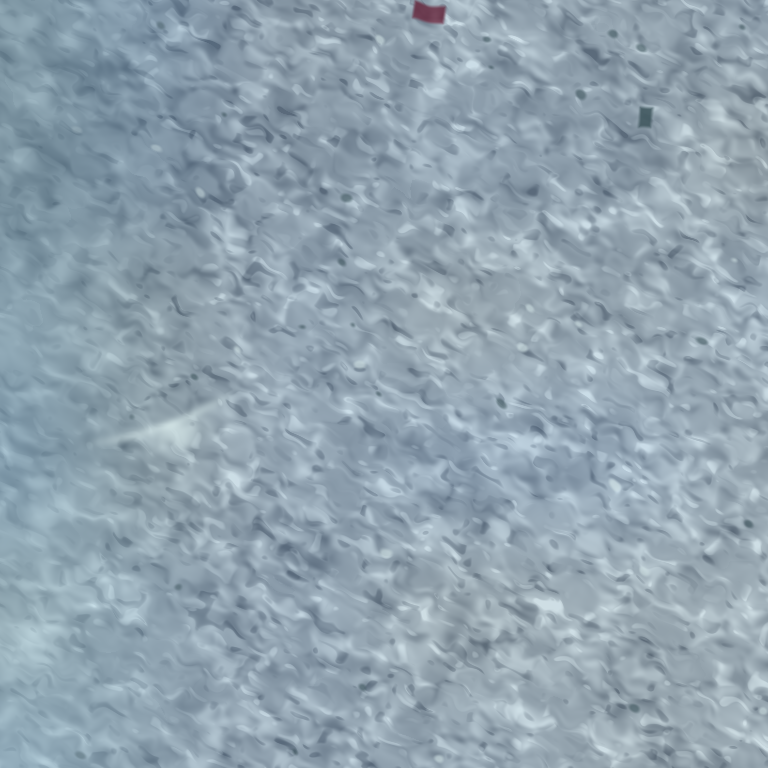
Write a WebGL 1 fragment shader that draws this texture.

```glsl
precision highp float;
uniform vec2 u_resolution;

// Palette
const vec3 SLATE = vec3(0.465, 0.530, 0.588);
const vec3 FROST = vec3(0.712, 0.780, 0.822);
const vec3 WARM_TINT = vec3(0.030, 0.012, -0.022);
const vec3 TEAL_TINT = vec3(-0.035, 0.008, 0.006);
const vec3 RED_CHIP = vec3(0.45, 0.25, 0.33);
const vec3 GREEN_CHIP = vec3(0.25, 0.34, 0.37);
const vec3 PALE = vec3(0.80, 0.87, 0.88);

// Grain layout, in cells per canvas height
const vec2 GRAIN_AXIS = vec2(0.87, -0.49);
const vec2 CLUMP_FREQ = vec2(36.0, 58.0);
const vec2 GRAIN_FREQ = vec2(66.0, 120.0);
const vec2 FLECK_FREQ = vec2(60.0, 125.0);
const float PLATE_FREQ = 19.0;
const float SPECK_FREQ = 17.0;

// Contrast of each layer
const float BASE_TONE = 0.47;
const float BROAD_GAIN = 0.35;
const float MOTTLE_GAIN = 0.42;
const float CLUMP_GAIN = 0.68;
const float GRAIN_GAIN = 0.68;
const float DARK_FLECK = 0.48;
const float LIGHT_FLECK = 0.40;
const float PLATE_TONE = 0.31;
const float PLATE_COVER = 0.75;

float hash(vec2 p) {
  vec3 q = fract(p.xyx * vec3(0.1031, 0.1030, 0.0973));
  q += dot(q, q.yzx + 33.33);
  return fract((q.x + q.y) * q.z);
}

vec2 hash2(vec2 p) {
  return vec2(hash(p + 17.3), hash(p + 71.9));
}

float noise(vec2 p) {
  vec2 i = floor(p), f = fract(p);
  f = f * f * (3.0 - 2.0 * f);
  return mix(mix(hash(i), hash(i + vec2(1, 0)), f.x),
             mix(hash(i + vec2(0, 1)), hash(i + vec2(1, 1)), f.x), f.y);
}

// Noise centred on zero
float wave(vec2 p) { return noise(p + 40.0) - 0.5; }

vec2 turn(vec2 p, vec2 axis) {
  return vec2(dot(p, axis), dot(p, vec2(-axis.y, axis.x)));
}

// Scattered blobs: x is coverage, y is a random shade
vec2 blobs(vec2 p, float density, float minSize, float maxSize, float blur) {
  vec2 cell = floor(p), result = vec2(0.0);
  for (int y = -1; y <= 1; y++) {
    for (int x = -1; x <= 1; x++) {
      vec2 id = cell + vec2(x, y);
      vec2 d = turn(p - id - hash2(id), GRAIN_AXIS) * vec2(0.85, 1.2);
      float size = mix(minSize, maxSize, hash(id + 5.7));
      float cover = 1.0 - smoothstep(size - blur, size + blur, length(d));
      cover *= step(hash(id + 31.1), density);
      if (cover > result.x) result = vec2(cover, hash(id + 53.7));
    }
  }
  return result;
}

float chip(vec2 p, vec2 center, vec2 halfSize, vec2 axis) {
  vec2 d = abs(turn(p - center, axis)) - halfSize;
  float dist = length(max(d, 0.0)) + min(max(d.x, d.y), 0.0);
  return 1.0 - smoothstep(-0.002, 0.004, dist);
}

void main() {
  vec2 p = gl_FragCoord.xy / u_resolution.y;
  vec2 bend = vec2(wave(p * 50.0), wave(p * 50.0 + 90.0));
  vec2 g = turn(p + bend * 0.013, GRAIN_AXIS);

  // Broad light and shade
  float broad = wave(p * 3.5) * 0.6 + wave(p * 8.0 + 12.0) * 0.5;
  float shade = exp(-dot(p - vec2(0.16, 0.75), p - vec2(0.16, 0.75)) * 14.0);
  float tone = BASE_TONE + BROAD_GAIN * broad + 0.20 * (0.5 - p.y) - 0.16 * shade;
  tone += MOTTLE_GAIN * wave(p * vec2(20.0, 24.0) + 7.0);

  // Slanted grains, softer towards the left
  float focus = mix(0.35, 1.0, smoothstep(0.02, 0.30, p.x + 0.2 * broad));
  float detail = GRAIN_GAIN * wave(g * GRAIN_FREQ);
  detail += LIGHT_FLECK * smoothstep(0.66, 0.90, noise(g * FLECK_FREQ + 210.0));
  detail -= DARK_FLECK * smoothstep(0.70, 0.92, noise(g * FLECK_FREQ + 330.0));
  float grained = tone + CLUMP_GAIN * mix(0.7, 1.0, focus) * wave(g * CLUMP_FREQ);
  grained += detail * focus;

  // Flat mineral plates
  vec2 plate = blobs((p + bend * 0.022) * PLATE_FREQ, 0.55, 0.22, 0.50, 0.10);
  float plateTone = mix(tone, PLATE_TONE, 0.6) + 0.18 * (plate.y - 0.5);
  grained = mix(grained, plateTone + 0.15 * detail, plate.x * PLATE_COVER);

  vec3 color = mix(SLATE, FROST, clamp(grained, -0.45, 1.35));
  color += WARM_TINT * (wave(p * 5.0 + 60.0) + 0.4 * smoothstep(0.75, 1.0, p.x));
  color += TEAL_TINT * (1.0 - smoothstep(0.0, 0.35, p.x)) * 0.7;

  // Small bright and dark specks
  vec2 speck = blobs((p + bend * 0.006) * SPECK_FREQ, 0.16, 0.04, 0.11, 0.045);
  vec3 speckColor = speck.y > 0.55 ? PALE : GREEN_CHIP;
  color = mix(color, speckColor, speck.x * 0.6 * focus);

  // Pale scratch with a bright patch
  vec2 s = turn(p - vec2(0.215, 0.445), vec2(0.94, 0.34));
  float scratch = exp(-pow(s.x / 0.085, 4.0) - pow((s.y - 1.2 * s.x * s.x) / 0.007, 2.0));
  vec2 q = (s - vec2(0.015, -0.016) + bend * 0.012) / vec2(0.032, 0.015);
  color = mix(color, PALE, min(1.0, scratch * 0.55 + exp(-dot(q, q)) * 0.8));

  // Two coloured chips
  vec2 rough = p + bend * 0.005;
  float red = chip(rough, vec2(0.559, 0.983), vec2(0.018, 0.010), vec2(0.98, -0.17));
  float green = chip(rough, vec2(0.840, 0.846), vec2(0.007, 0.012), vec2(0.99, -0.10));
  color = mix(color, RED_CHIP + 0.12 * wave(p * 90.0), red * 0.95);
  color = mix(color, GREEN_CHIP, green * 0.9);

  gl_FragColor = vec4(color, 1.0);
}
```
